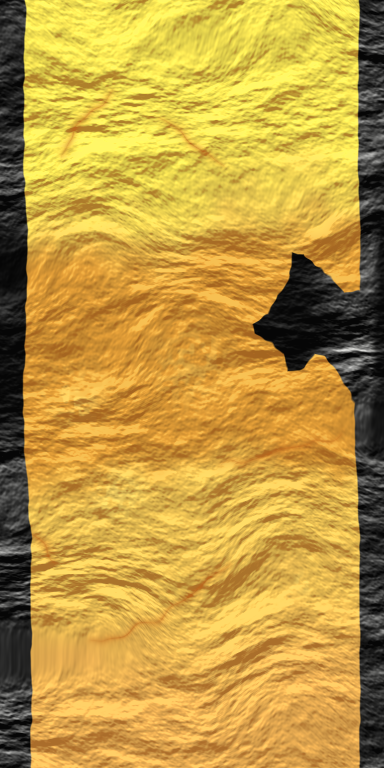
A WebGL 1 fragment shader for this texture:

```glsl
precision highp float;
// Rough golden rock panel with a jagged notch, set against dark stone margins.
uniform vec2 u_resolution;

// Canvas units: x runs 0..1, y runs 0..2 from the bottom.
const vec3 YELLOW = vec3(0.92, 0.85, 0.31);
const vec3 OCHRE  = vec3(0.82, 0.57, 0.20);
const vec3 SAND   = vec3(0.88, 0.72, 0.31);
const vec3 PEACH  = vec3(0.88, 0.65, 0.31);
const vec3 RUST   = vec3(0.73, 0.39, 0.11);
const vec3 PALE   = vec3(0.97, 0.90, 0.48);
const vec2 GRAIN_SCALE = vec2(5.0, 9.0);
const vec2 LIGHT_STEP = vec2(-0.002, 0.006);
const float RELIEF = 15.0;
const float GOLD_CONTRAST = 0.30;
const float BAND_LOW = 0.78;
const float BAND_HIGH = 1.34;

float hash(vec2 p) {
  vec3 q = fract(vec3(p.xyx) * 0.1031);
  q += dot(q, q.yzx + 33.33);
  return fract((q.x + q.y) * q.z);
}

float noise(vec2 p) {
  vec2 i = floor(p), f = fract(p);
  f = f * f * (3.0 - 2.0 * f);
  return mix(mix(hash(i), hash(i + vec2(1.0, 0.0)), f.x),
             mix(hash(i + vec2(0.0, 1.0)), hash(i + vec2(1.0, 1.0)), f.x), f.y);
}

float fbm(vec2 p) {
  float sum = 0.0, amp = 0.5;
  for (int i = 0; i < 6; i++) {
    sum += amp * noise(p);
    p = mat2(1.96, 0.25, -0.25, 1.96) * p + 17.3;
    amp *= 0.56;
  }
  return sum;
}

// Folded strata, warped so the ledges wander.
float rockHeight(vec2 p) {
  vec2 q = p * GRAIN_SCALE;
  q.y += 1.6 * noise(p * vec2(4.0, 5.0) + 3.0);
  float ledge = 1.0 - abs(2.0 * noise(q * vec2(0.9, 1.5) + 40.0) - 1.0);
  return fbm(q) + 0.16 * ledge;
}

// Signed polygon distance, grown one edge at a time: ds = (squared distance, sign).
void edgeTo(vec2 p, vec2 b, inout vec2 a, inout vec2 ds) {
  vec2 e = b - a, w = p - a;
  vec2 r = w - e * clamp(dot(w, e) / dot(e, e), 0.0, 1.0);
  ds.x = min(ds.x, dot(r, r));
  if ((a.y > p.y) != (b.y > p.y) && w.x < e.x * w.y / e.y) ds.y = -ds.y;
  a = b;
}

float notchDistance(vec2 p) {
  vec2 a = vec2(0.760, 1.341), ds = vec2(9.0, 1.0);
  edgeTo(p, vec2(0.792, 1.341), a, ds);
  edgeTo(p, vec2(0.898, 1.240), a, ds);
  edgeTo(p, vec2(1.100, 1.240), a, ds);
  edgeTo(p, vec2(1.100, 0.945), a, ds);
  edgeTo(p, vec2(0.927, 0.945), a, ds);
  edgeTo(p, vec2(0.888, 1.023), a, ds);
  edgeTo(p, vec2(0.846, 1.070), a, ds);
  edgeTo(p, vec2(0.820, 1.078), a, ds);
  edgeTo(p, vec2(0.789, 1.039), a, ds);
  edgeTo(p, vec2(0.750, 1.036), a, ds);
  edgeTo(p, vec2(0.738, 1.080), a, ds);
  edgeTo(p, vec2(0.664, 1.135), a, ds);
  edgeTo(p, vec2(0.659, 1.154), a, ds);
  edgeTo(p, vec2(0.698, 1.182), a, ds);
  edgeTo(p, vec2(0.721, 1.234), a, ds);
  edgeTo(p, vec2(0.758, 1.281), a, ds);
  edgeTo(p, vec2(0.760, 1.341), a, ds);
  return ds.y * sqrt(ds.x);
}

float crack(vec2 p, vec2 a, vec2 b) {
  vec2 e = b - a;
  float t = clamp(dot(p - a, e) / dot(e, e), 0.0, 1.0);
  return exp(-length(p - a - e * t) * 130.0) * (0.5 + 0.5 * sin(3.14159 * t));
}

float glow(vec2 p, vec2 center, float radius) {
  vec2 d = (p - center) / radius;
  return exp(-dot(d, d));
}

vec3 goldRock(vec2 p, float shade, float broad) {
  float y = p.y + 0.22 * (broad - 0.5) - 0.05 * (p.x - 0.5);
  vec3 c = mix(PEACH, SAND, smoothstep(0.1, 0.6, y));
  c = mix(c, OCHRE, smoothstep(BAND_LOW - 0.1, BAND_LOW + 0.08, y));
  c = mix(c, mix(SAND, YELLOW, smoothstep(1.3, 1.65, y)), smoothstep(BAND_HIGH - 0.1, BAND_HIGH + 0.12, y));
  float patches = glow(p, vec2(0.2, 0.96), 0.07) + glow(p, vec2(0.3, 0.72), 0.06)
                + glow(p, vec2(0.79, 0.48), 0.025) + 0.6 * glow(p, vec2(0.5, 1.05), 0.1);
  c = mix(c, PALE, 0.4 * patches * smoothstep(0.3, 0.7, noise(p * 70.0)));
  vec2 q = p + 0.035 * (vec2(noise(p * 22.0), noise(p * 22.0 + 60.0)) - 0.5);
  float cracks = crack(q, vec2(0.15, 1.60), vec2(0.29, 1.76)) + crack(q, vec2(0.41, 1.68), vec2(0.59, 1.56))
               + crack(q, vec2(0.24, 0.33), vec2(0.42, 0.39)) + crack(q, vec2(0.42, 0.39), vec2(0.60, 0.53))
               + crack(q, vec2(0.57, 0.78), vec2(0.89, 0.87)) + crack(q, vec2(0.07, 0.62), vec2(0.15, 0.54));
  c *= 1.0 + GOLD_CONTRAST * clamp(shade, -1.0, 0.6);
  c = mix(c, PALE, 0.35 * smoothstep(0.25, 0.9, shade));
  return mix(c, RUST, clamp(0.65 * cracks + 0.45 * smoothstep(0.2, 0.9, -shade), 0.0, 0.9));
}

vec3 darkStone(vec2 p, float shade, float broad) {
  float middle = smoothstep(0.78, 0.9, p.y) * (1.0 - smoothstep(1.32, 1.55, p.y));
  float level = mix(0.17, 0.055, middle) * (0.6 + 0.8 * broad);
  float face = smoothstep(0.78, 0.93, p.x) * (1.0 - smoothstep(0.96, 0.99, p.x + 0.05 * (broad - 0.5)));
  level += 0.16 * face * middle;
  float grey = level * (1.0 + 1.2 * shade) + 0.25 * sqrt(level) * max(shade, 0.0);
  return max(grey, 0.025) * vec3(1.0, 1.0, 0.985);
}

void main() {
  vec2 p = gl_FragCoord.xy / u_resolution * vec2(1.0, 2.0);
  float soft = 1.0 / u_resolution.x;
  float shade = RELIEF * (rockHeight(p) - rockHeight(p + LIGHT_STEP));
  float broad = 0.65 * noise(p * vec2(5.0, 7.0) + 9.0) + 0.35 * noise(p * 17.0);

  // Panel sides and torn notch, all as signed distances.
  float wobble = 0.014 * (noise(vec2(p.y * 7.0, 2.0)) - 0.5) + 0.006 * (noise(vec2(p.y * 40.0, 5.0)) - 0.5);
  float left = mix(0.076, 0.064, smoothstep(0.55, 0.9, p.y)) + wobble;
  float right = 0.934 - 0.009 * glow(vec2(0.0, p.y), vec2(0.0, 0.9), 0.2) + 0.6 * wobble;
  vec2 torn = p + 0.010 * (vec2(noise(p * 45.0), noise(p * 45.0 + 30.0)) - 0.5);
  float panel = max(max(left - p.x, p.x - right), -notchDistance(torn));

  vec3 color = mix(goldRock(p, shade, broad), darkStone(p, shade, broad), smoothstep(-soft, soft, panel));
  gl_FragColor = vec4(clamp(color, 0.0, 1.0), 1.0);
}
```
